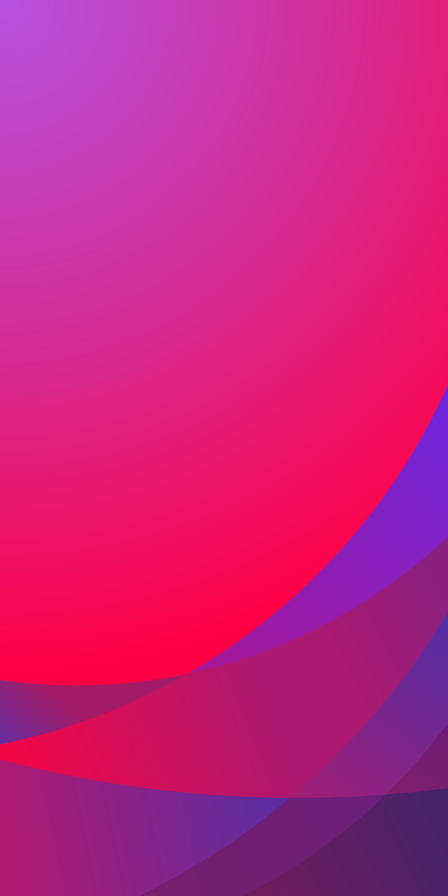
Give the GLSL for this background, as a WebGL 2 fragment shader.

```glsl
#version 300 es
precision highp float;
// Overlapping curved sheets in violet, magenta and red below a large radial glow.

uniform vec2 u_resolution;
out vec4 outColor;

// Soft coverage of the area beyond a circle
float beyond(vec2 p, vec2 center, float radius) {
    float soft = 0.75 / u_resolution.x;
    return smoothstep(-soft, soft, length(p - center) - radius);
}

// Linear blend of two colours between two points
vec3 ramp(vec2 p, vec2 a, vec2 b, vec3 colorA, vec3 colorB) {
    vec2 axis = b - a;
    return mix(colorA, colorB, clamp(dot(p - a, axis) / dot(axis, axis), 0.0, 1.0));
}

void main() {
    // Width is one unit, y runs downward from the top
    vec2 p = vec2(gl_FragCoord.x, u_resolution.y - gl_FragCoord.y) / u_resolution.x;

    // Arcs that bound the sheets
    float steepArc = beyond(p, vec2(-0.279, 0.290), 1.400);
    float bowlArc = beyond(p, vec2(0.172, 0.334), 1.196);
    float shallowArc = beyond(p, vec2(0.664, -0.826), 2.607);
    float lowArc = beyond(p, vec2(-0.411, 0.524), 1.643);
    float cornerArc = beyond(p, vec2(-0.016, 0.872), 1.258);

    // Radial glow from the upper left
    float t = length(p) / 1.51;
    vec3 glow = mix(vec3(0.71, 0.32, 0.88), vec3(0.83, 0.18, 0.59), clamp(t * 2.0, 0.0, 1.0));
    glow = mix(glow, vec3(1.0, 0.0, 0.27), clamp(t * 2.0 - 1.0, 0.0, 1.0));

    // Violet wedge on the right and dusky band on the left
    vec3 wedge = ramp(p, vec2(1.0, 0.87), vec2(0.45, 1.51),
                      vec3(0.43, 0.15, 0.87), vec3(0.66, 0.09, 0.59));
    vec3 band = ramp(p, vec2(0.0, 1.65), vec2(0.10, 1.53),
                     vec3(0.42, 0.17, 0.62), vec3(0.64, 0.11, 0.41));

    // Middle sheet, red at the left tip
    vec3 sheet = ramp(p, vec2(0.02, 1.72), vec2(0.58, 1.50),
                      vec3(0.96, 0.02, 0.27), vec3(0.67, 0.10, 0.44));
    sheet = mix(sheet, vec3(0.53, 0.13, 0.51), smoothstep(0.65, 1.15, p.x - (p.y - 1.4) * 0.5));
    vec3 sheetRight = ramp(p, vec2(1.0, 1.40), vec2(0.68, 1.77),
                           vec3(0.34, 0.18, 0.64), vec3(0.62, 0.12, 0.47));
    vec3 sheetCorner = ramp(p, vec2(1.0, 1.63), vec2(0.88, 1.77),
                            vec3(0.43, 0.11, 0.45), vec3(0.50, 0.12, 0.43));
    sheet = mix(mix(sheet, sheetRight, lowArc), sheetCorner, cornerArc);

    // Bottom sheet, darkening toward the right corner
    vec3 base = ramp(p, vec2(0.0, 1.86), vec2(0.62, 1.73),
                     vec3(0.70, 0.10, 0.44), vec3(0.35, 0.18, 0.64));
    vec3 baseRight = ramp(p, vec2(0.35, 1.99), vec2(0.85, 1.78),
                          vec3(0.46, 0.12, 0.43), vec3(0.42, 0.12, 0.48));
    vec3 baseCorner = ramp(p, vec2(0.60, 1.99), vec2(1.0, 1.80),
                           vec3(0.43, 0.11, 0.36), vec3(0.27, 0.14, 0.42));
    base = mix(mix(base, baseRight, lowArc), baseCorner, cornerArc);

    // Combine the sheets from top to bottom
    vec3 upper = mix(glow, wedge, steepArc);
    vec3 lower = mix(band, mix(sheet, base, shallowArc), steepArc);
    outColor = vec4(mix(upper, lower, bowlArc), 1.0);
}
```
